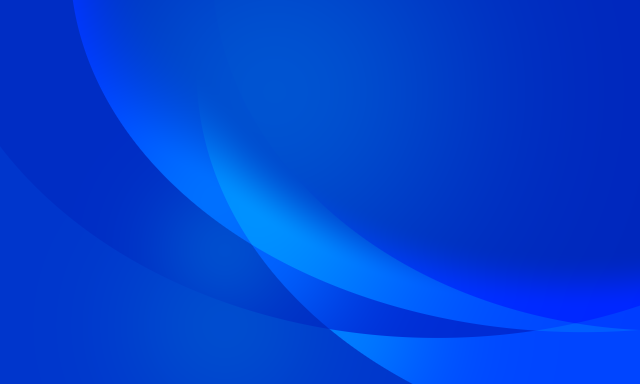
This background is drawn by a WebGL 1 fragment shader. Its source:

```glsl
precision highp float;
// Deep blue backdrop of overlapping translucent elliptical sweeps with soft glows.

uniform vec2 u_resolution;

const float ASPECT = 1.67;

// Squared elliptical radius: 1.0 on the rim.
float ellipseField(vec2 p, vec2 center, vec2 radii) {
  vec2 q = (p - center) / radii;
  return dot(q, q);
}

// Antialiased coverage of an ellipse, from its first-order distance.
float ellipseMask(vec2 p, vec2 center, vec2 radii, float pixel) {
  vec2 slope = 2.0 * (p - center) / (radii * radii);
  float dist = (ellipseField(p, center, radii) - 1.0) / max(length(slope), 1e-4);
  return clamp(0.5 - dist / pixel, 0.0, 1.0);
}

// Round Gaussian light.
float glow(vec2 p, vec2 center, float size) {
  vec2 q = (p - center) / size;
  return exp(-dot(q, q));
}

// Shade from a dim to a lit colour around a glow.
vec3 lit(vec3 dim, vec3 bright, vec2 p, vec2 center, float size) {
  return mix(dim, bright, glow(p, center, size));
}

void main() {
  vec2 p = gl_FragCoord.xy / u_resolution * vec2(ASPECT, 1.0);
  float pixel = 1.0 / u_resolution.y;

  // Four sweeping shapes, from the lower left inwards.
  vec2 sweepCenter = vec2(1.522, 1.098);
  vec2 sweepRadii = vec2(1.339, 0.963);
  float outer = ellipseMask(p, vec2(1.141, 1.122), vec2(1.319, 1.002), pixel);
  float sweep = ellipseMask(p, sweepCenter, sweepRadii, pixel);
  float band = ellipseMask(p, vec2(1.828, 0.815), vec2(1.315, 0.993), pixel);
  float inner = ellipseMask(p, vec2(1.739, 1.085), vec2(1.185, 0.946), pixel);

  // Light gathers at the rim of the main sweep, thinning at the upper left.
  float thinning = 0.17 * (1.0 - smoothstep(0.19, 0.61, p.x));
  float rimLight = smoothstep(0.62, 0.88,
    ellipseField(p, sweepCenter, sweepRadii) - thinning);

  // Regions outside the main sweep.
  vec3 corner = lit(vec3(0.0, 0.21, 0.80), vec3(0.0, 0.30, 0.81),
    p, vec2(0.587, 0.152), 0.28);
  vec3 shadow = lit(vec3(0.0, 0.175, 0.77), vec3(0.0, 0.305, 0.81),
    p, vec2(0.587, 0.348), 0.20);
  vec3 lowerBand = lit(vec3(0.0, 0.27, 1.0), vec3(0.0, 0.49, 1.0),
    p, vec2(0.87, 0.152), 0.28);
  vec3 overlap = lit(vec3(0.0, 0.17, 0.83), vec3(0.0, 0.39, 1.0),
    p, vec2(0.674, 0.348), 0.28);
  vec3 outside = mix(mix(corner, shadow, outer),
    mix(lowerBand, overlap, outer), band);

  // Regions inside the main sweep.
  vec3 depth = lit(vec3(0.0, 0.14, 0.74), vec3(0.0, 0.32, 0.82),
    p, vec2(0.717, 0.761), 0.543);
  vec3 leftGlow = lit(vec3(0.0, 0.20, 1.0), vec3(0.0, 0.44, 1.0),
    p, vec2(0.565, 0.478), 0.37);
  vec3 bandGlow = lit(vec3(0.0, 0.27, 1.0), vec3(0.0, 0.57, 1.0),
    p, vec2(0.674, 0.457), 0.478);
  vec3 innerGlow = lit(vec3(0.0, 0.14, 1.0), vec3(0.0, 0.30, 1.0),
    p, vec2(0.739, 0.5), 0.478);
  vec3 rim = mix(mix(leftGlow, bandGlow, band), innerGlow, inner);
  vec3 inside = mix(depth, rim, rimLight);
  inside.g += 0.008 * inner + 0.09 * (1.0 - outer) * band;

  gl_FragColor = vec4(mix(outside, inside, sweep), 1.0);
}
```
